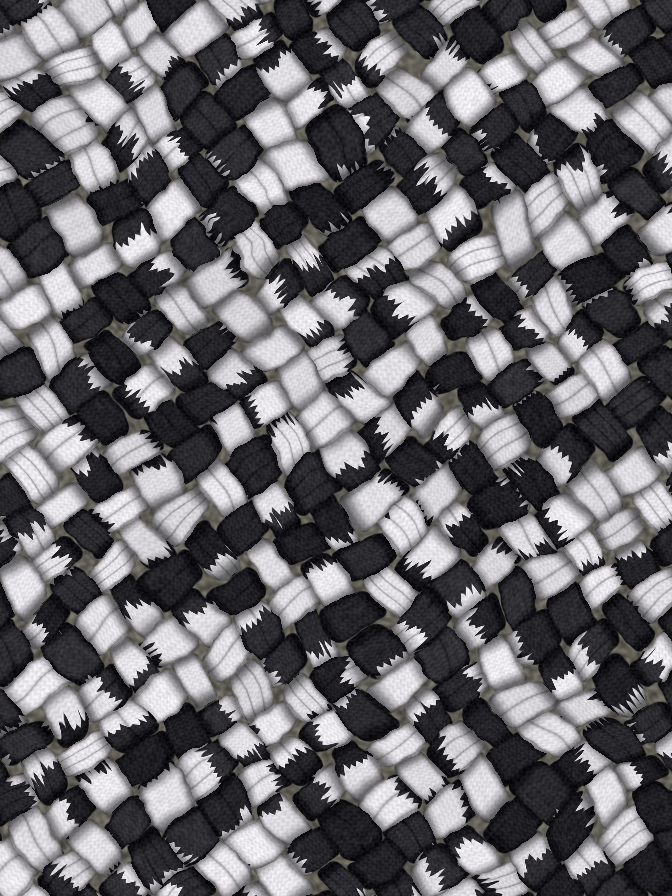
Give the GLSL for this texture, as a WebGL 2 fragment shader.

```glsl
#version 300 es
precision highp float;
// Plain weave of black and white knitted rag strips, seen on the diagonal.
// Each grid cell holds one domed strip piece; pieces are blended by height,
// and every strip changes tone along its length with a toothed knit edge.
uniform vec2 u_resolution;
out vec4 outColor;

const float PI = 3.14159265;
const float CELLS = 15.5;      // strips across one canvas width
const float ANGLE = 0.63;      // tilt of the weave
const float STITCHES = 7.0;    // knit columns per strip
const vec3 BLACK_LOW = vec3(0.045, 0.045, 0.06);
const vec3 BLACK_HIGH = vec3(0.17, 0.17, 0.19);
const vec3 WHITE = vec3(0.91, 0.90, 0.92);
const vec3 BACKING = vec3(0.42, 0.41, 0.37);
const vec2 TEAR = vec2(0.34, 1.0);

float hash(vec2 p) {
    vec3 q = fract(vec3(p.xyx) * 0.1031);
    q += dot(q, q.yzx + 33.33);
    return fract((q.x + q.y) * q.z);
}

vec2 gradient(vec2 cell) {
    float a = 2.0 * PI * hash(cell + 57.0);
    return vec2(cos(a), sin(a));
}

float gradientNoise(vec2 p) {
    vec2 i = floor(p), f = fract(p), u = f * f * (3.0 - 2.0 * f);
    vec2 e = vec2(1.0, 0.0);
    float low = mix(dot(gradient(i), f), dot(gradient(i + e), f - e), u.x);
    float high = mix(dot(gradient(i + e.yx), f - e.yx), dot(gradient(i + 1.0), f - 1.0), u.x);
    return mix(low, high, u.y);
}

vec2 noisePair(vec2 p) {
    return vec2(gradientNoise(p), gradientNoise(p + 31.7));
}

// tones alternate along a strip, with an occasional skipped change
float segmentTone(float k, float strip) {
    return mod(k + step(0.72, hash(vec2(k, strip))), 2.0);
}

// 0 for black yarn, 1 for white; the change follows the knit columns
float yarnTone(float along, float across, float strip, float blur) {
    float tooth = abs(fract(across * STITCHES) - 0.5) * 0.24;
    float ragged = 0.3 * gradientNoise(vec2(along * 2.0, across * 4.0 + strip));
    float s = along * 0.72 + hash(vec2(strip, 3.0)) * 9.0 + tooth + ragged;
    float k = floor(s);
    float change = smoothstep(1.0 - blur, 1.0, fract(s));
    return mix(segmentTone(k, strip), segmentTone(k + 1.0, strip), change);
}

// fine V-shaped loops, fading out when too small to resolve
float knit(float along, float across, float px) {
    float v = abs(fract(across * STITCHES) - 0.5);
    float fade = 1.0 - smoothstep(0.2, 0.6, px * 9.0);
    return sin(2.0 * PI * (along * 9.0 + v)) * fade;
}

// one to three parallel folds; across runs from -1 to 1
float foldProfile(float across, float pick) {
    float count = 1.0 + step(0.5, pick) + step(0.8, pick);
    float f = fract((across * 0.5 + 0.5) * count) * 2.0 - 1.0;
    return sqrt(max(0.0, 1.0 - 0.96 * f * f));
}

// colour in rgb, coverage in a; height is returned separately
vec4 stripPiece(vec2 g, vec2 cell, float px, out float height) {
    bool upright = mod(cell.x + cell.y, 2.0) > 0.5;
    vec2 d = g - cell - 0.5;
    vec2 q = upright ? d.yx : d;
    float strip = upright ? cell.x + 140.0 : cell.y + 40.0;
    float along = (upright ? cell.y : cell.x) + 0.5 + q.x;
    float pick = hash(cell + 11.0);

    // outline: uneven width, slight skew, rounded corners
    q.y += 0.14 * (hash(cell + 8.0) - 0.5) + 0.3 * (hash(cell + 23.0) - 0.5) * q.x;
    float halfWidth = 0.36 + 0.14 * hash(cell + 71.0);
    halfWidth += 0.06 * gradientNoise(vec2(along * 4.0, strip)) - 0.12 * q.x * q.x;
    vec2 b = abs(q) - vec2(0.66, halfWidth) + 0.18;
    float dist = length(max(b, 0.0)) + min(max(b.x, b.y), 0.0) - 0.18;
    float cover = 1.0 - smoothstep(-px, px, dist);

    // rounded relief and shadow where the strip dives under
    float a = clamp(q.y / halfWidth, -1.0, 1.0);
    float dome = sqrt(max(0.0, 1.0 - a * a));
    float rise = cos(PI * clamp(q.x, -1.0, 1.0));
    height = rise + 0.35 * dome;
    float fold = foldProfile(a + 0.12 * sin(q.x * 3.0 + pick * 6.0), pick);
    float shade = mix(0.58, 1.0, smoothstep(0.0, 0.8, dome));
    shade *= mix(0.68, 1.0, smoothstep(0.1, 0.85, fold));
    shade *= mix(0.42, 1.0, smoothstep(-0.4, 0.75, rise));
    shade *= 0.92 + 0.1 * hash(cell + 5.0);

    float tone = yarnTone(along, q.y, strip, px * 1.8);
    float loops = knit(along, q.y, px);
    float fuzz = gradientNoise(vec2(along * 5.0, q.y * 16.0 + strip * 3.0));
    float sheen = smoothstep(0.4, 1.0, shade) * (0.55 + 0.6 * hash(cell + 43.0));
    vec3 dark = mix(BLACK_LOW, BLACK_HIGH, sheen) + 0.02 * loops + 0.06 * fuzz;
    vec3 light = WHITE * shade * (1.0 + 0.035 * loops + 0.08 * fuzz);
    return vec4(mix(dark, light, tone), cover);
}

void main() {
    vec2 p = gl_FragCoord.xy / u_resolution.x;
    float px = CELLS / u_resolution.x;
    float c = cos(ANGLE), s = sin(ANGLE);
    vec2 g = mat2(c, -s, s, c) * p * CELLS;

    // hand-made unevenness, plus one frayed patch
    vec2 away = (p - TEAR) / vec2(0.11, 0.07);
    float fray = exp(-dot(away, away));
    g += 0.4 * noisePair(p * 5.0) + 0.2 * noisePair(g * 0.9);
    g += fray * (0.4 * noisePair(p * 18.0) + 0.12 * noisePair(p * 60.0));

    // blend neighbouring pieces, the highest one winning
    vec3 sum = vec3(0.0);
    float total = 0.0, cover = 0.0;
    for (int j = -1; j <= 1; j++)
    for (int i = -1; i <= 1; i++) {
        float height;
        vec4 piece = stripPiece(g, floor(g) + vec2(i, j), px, height);
        float weight = piece.a * exp(20.0 * height);
        sum += piece.rgb * weight;
        total += weight;
        cover = max(cover, piece.a);
    }
    vec3 backing = BACKING * (0.9 + 0.5 * gradientNoise(g * 7.0));
    vec3 color = mix(backing, sum / max(total, 1e-9), cover);

    // stray fibres catching the light
    float hair = 1.0 - smoothstep(0.0, 0.05, abs(gradientNoise(g * 1.7 + 5.0)));
    color += 0.03 * hair * (1.0 - color);
    outColor = vec4(clamp(color, 0.0, 1.0), 1.0);
}
```
